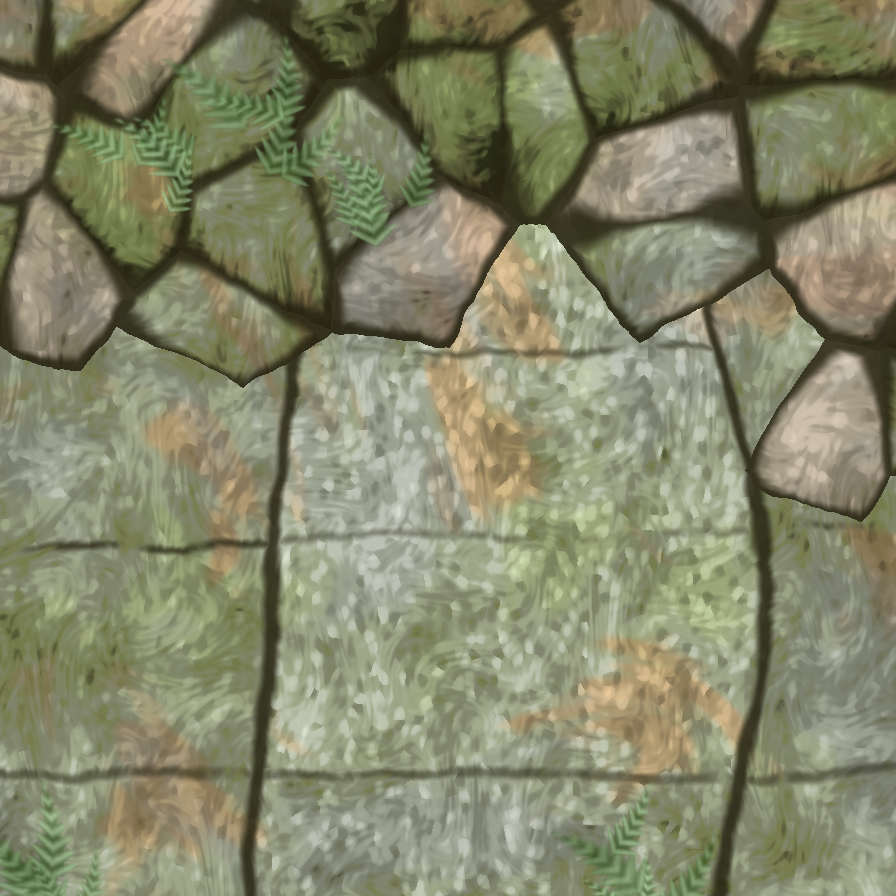
Write a Shadertoy shader that draws this texture.

```glsl
// Weathered masonry: mossy rubble above large pale blocks, with cracks and small ferns.

float hash(vec2 p) {
    p = fract(p * vec2(0.1031, 0.1137));
    p += dot(p, p.yx + 33.3);
    return fract((p.x + p.y) * p.x * 17.0);
}

// Layered, turned and warped sines, roughly -1 to 1
float mottle(vec2 p) {
    float sum = 0.0, amp = 0.55;
    for (int i = 0; i < 5; i++) {
        p = mat2(0.8, 0.6, -0.6, 0.8) * p * 1.75 + 1.7;
        p += 0.7 * sin(p.yx * 0.8 + float(i));
        sum += amp * sin(p.x) * sin(p.y + 0.6);
        amp *= 0.68;
    }
    return sum;
}

// Cellular noise: border gap, cell id, vector to the cell centre
vec4 cells(vec2 p, float jitter) {
    vec2 base = floor(p), toCentre = vec2(0.0);
    float nearest = 9.0, second = 9.0, id = 0.0;
    for (int y = -1; y <= 1; y++)
    for (int x = -1; x <= 1; x++) {
        vec2 c = base + vec2(x, y);
        vec2 v = c + 0.5 + jitter * (vec2(hash(c + 11.0), hash(c + 47.0)) - 0.5) - p;
        float d = length(v);
        if (d < nearest) {
            second = nearest;
            nearest = d;
            toCentre = v;
            id = hash(c + 83.0);
        } else second = min(second, d);
    }
    return vec4(second - nearest, id, toCentre);
}

// Upright joints either side of the central block
float leftJoint(float y)  { return 0.28 + 0.08 * y; }
float rightJoint(float y) { return 0.825 + 0.03 * sin(y * 8.0 - 1.0); }

// Height above which the wall turns to rubble
float rubbleLine(vec2 c) {
    if (c.x < leftJoint(c.y)) return 0.58;
    return c.x > rightJoint(c.y) ? 0.42 : 0.66;
}

// Colours ordered from shadow to lichen
vec3 stoneRamp(float t) {
    vec3 c = mix(vec3(0.18, 0.18, 0.08), vec3(0.34, 0.35, 0.22), smoothstep(0.0, 0.17, t));
    c = mix(c, vec3(0.47, 0.49, 0.31), smoothstep(0.17, 0.33, t));
    c = mix(c, vec3(0.50, 0.52, 0.42), smoothstep(0.33, 0.48, t));
    c = mix(c, vec3(0.62, 0.65, 0.53), smoothstep(0.48, 0.69, t));
    c = mix(c, vec3(0.74, 0.77, 0.69), smoothstep(0.69, 0.90, t));
    return c + 0.12 * smoothstep(0.92, 1.25, t);
}

// Feathered frond: coverage in x, leaflet light in y
vec2 frond(vec2 p, float angle, float size) {
    p = mat2(cos(angle), -sin(angle), sin(angle), cos(angle)) * p / size;
    p.x += 0.25 * p.y * p.y;
    float width = 0.32 * (1.0 - p.y) * smoothstep(-0.05, 0.2, p.y);
    float leaflet = 0.5 + 0.5 * sin((p.y - abs(p.x) * 0.7) * 42.0);
    float cover = smoothstep(0.05, -0.05, abs(p.x) - width * (0.5 + 0.5 * leaflet));
    return vec2(cover * step(0.0, p.y) * step(p.y, 1.0), leaflet);
}

void mainImage(out vec4 fragColor, in vec2 fragCoord) {
    vec2 uv = fragCoord / iResolution.xy;
    float broad = mottle(uv * 4.0 + 3.0);
    float patches = mottle(uv * 5.0 + 19.0);
    float grain = mottle(uv * vec2(21.0, 16.0));
    float relief = grain - mottle((uv + vec2(-0.003, 0.004)) * vec2(21.0, 16.0));
    vec2 wobbly = uv + 0.010 * vec2(broad, patches) + 0.003 * grain;

    // Rubble stones
    vec2 scale = vec2(7.0, 6.6);
    vec4 stone = cells(wobbly * scale, 0.85);
    vec2 centre = wobbly + stone.zw / scale;
    float rubble = step(rubbleLine(centre), centre.y);
    float stoneGap = 1.0 - smoothstep(0.0, 0.16, stone.x - 0.20 * (length(stone.zw) - 0.42));

    // Block joints and the fainter crack through the central block
    float fromLeft = wobbly.x - leftJoint(uv.y), fromRight = wobbly.x - rightJoint(uv.y);
    float central = smoothstep(-0.01, 0.01, fromLeft) * smoothstep(0.01, -0.01, fromRight);
    float width = 0.006 + 0.005 * patches;
    float upright = 1.0 - smoothstep(width * 0.4, width + 0.007, min(abs(fromLeft), abs(fromRight)));
    float bed = 1.0 - smoothstep(0.001, 0.010, abs(wobbly.y - 0.135));
    float crack = 1.0 - smoothstep(0.0, 0.008, abs(wobbly.y - 0.395 - 0.03 * (uv.x - 0.3)));
    float ledge = 1.0 - smoothstep(0.0, 0.007, abs(wobbly.y - 0.605));
    float lines = max(bed * 0.6, crack * mix(0.85, 0.45, central));
    lines = max(lines, ledge * central * 0.6) * smoothstep(-0.7, 0.3, broad + grain);
    float gap = mix(max(upright, lines), stoneGap, rubble);

    // Tone: region, light from above, grain and lichen flecks
    vec4 fleck = cells(wobbly * vec2(78.0, 56.0), 0.9);
    float spot = (fleck.y - 0.42) * smoothstep(0.75, 0.1, length(fleck.zw));
    float blockTone = mix(0.50, 0.69, central * smoothstep(0.08, 0.2, uv.y));
    float rubbleTone = 0.33 + 0.36 * stone.y - 0.28 * stone.w;
    float tone = mix(blockTone, rubbleTone, rubble);
    tone += 0.13 * broad + 0.20 * grain + 0.20 * relief;
    tone += spot * mix(0.30, 0.55, central * (1.0 - rubble));
    tone -= 0.12 * smoothstep(0.32, 0.0, stone.x) * rubble;
    vec3 col = stoneRamp(tone);

    // Moss, rust and cool stains
    float light = dot(col, vec3(0.33));
    float moss = smoothstep(0.0, 0.55, patches + 0.5 * (uv.y - 0.6));
    float rust = smoothstep(0.25, 0.7, mottle(uv * 6.0 + 41.0) + 0.15 * rubble);
    col = mix(col, light * vec3(0.98, 1.10, 0.60), moss * mix(0.35, 0.65, rubble));
    col = mix(col, light * vec3(1.20, 0.95, 0.65), rust * 0.65);
    col = mix(col, light * vec3(1.15, 1.0, 0.90), rubble * step(0.78, stone.y) * 0.6);
    col = mix(col, light * vec3(1.0, 1.03, 1.0), smoothstep(0.1, 0.6, -patches) * 0.5);
    col = mix(col, vec3(0.15, 0.14, 0.07), gap * 0.85);

    // Fern clumps, three high on the wall and two at its foot
    for (int i = 0; i < 25; i++) {
        float n = float(i), clump = floor(n / 5.0);
        vec2 root = clump < 3.0 ? vec2(0.18 + 0.13 * clump, 0.80 + 0.06 * sin(clump * 2.4))
                                : vec2(0.07 + 0.65 * (clump - 3.0), 0.01);
        root += 0.09 * (vec2(hash(vec2(n, 5.0)), hash(vec2(n, 9.0))) - 0.5);
        vec2 leaf = frond(uv - root, 2.4 * (hash(vec2(n, 2.0)) - 0.5), 0.07 + 0.05 * hash(vec2(n, 7.0)));
        vec3 green = mix(vec3(0.27, 0.38, 0.19), vec3(0.60, 0.74, 0.55), leaf.y * (0.6 + 0.4 * hash(vec2(n, 3.0))));
        col = mix(col, green + 0.08 * grain, leaf.x * 0.7);
    }
    fragColor = vec4(clamp(col, 0.0, 1.0), 1.0);
}
```
